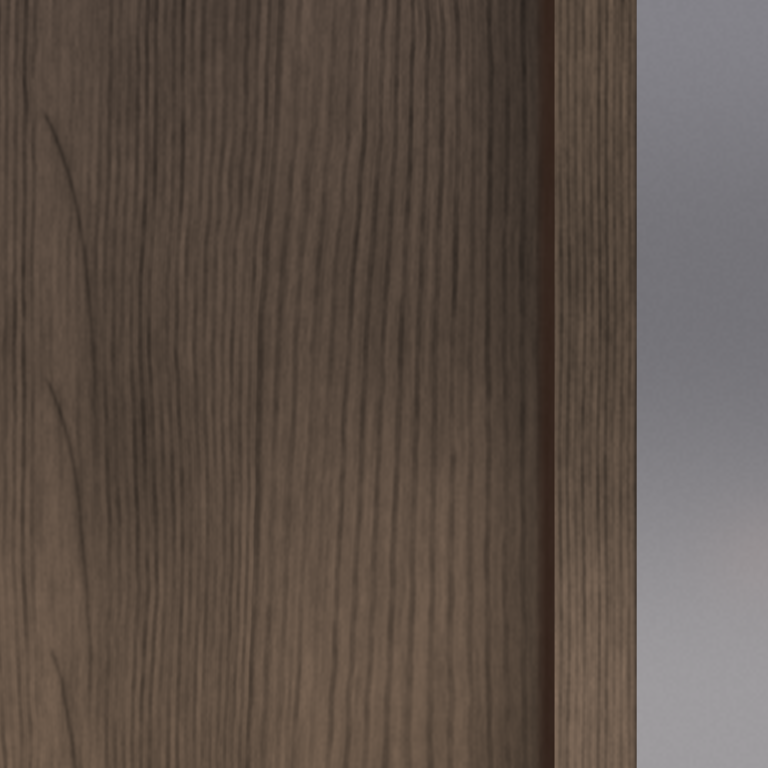
A WebGL 2 fragment shader for this texture:

```glsl
#version 300 es
precision highp float;
// Dark wooden door panel with vertical grain, a shadowed groove, a stile and a grey wall.

uniform vec2 u_resolution;
out vec4 fragColor;

float hash(vec2 p) {
    vec3 q = fract(vec3(p.xyx) * 0.1031);
    q += dot(q, q.yzx + 33.33);
    return fract((q.x + q.y) * q.z);
}

float noise(vec2 p) {
    vec2 i = floor(p), f = fract(p);
    f = f * f * (3.0 - 2.0 * f);
    return mix(mix(hash(i), hash(i + vec2(1, 0)), f.x),
               mix(hash(i + vec2(0, 1)), hash(i + vec2(1, 1)), f.x), f.y);
}

// Dark pore lines at whole phases, broken along their length
float poreLines(float phase, float y, float width) {
    float id = floor(phase + 0.5);
    float d = abs(phase - id);
    float dashes = 0.45 + 0.55 * noise(vec2(id * 7.3, y * 45.0));
    float strength = 0.45 + 0.55 * hash(vec2(id, 4.0));
    return (1.0 - smoothstep(0.03, width, d)) * dashes * strength;
}

// Fine vertical fibres, centred on zero
float fibres(vec2 p) {
    return 0.5 * noise(p * vec2(170.0, 9.0)) + 0.3 * noise(p * vec2(240.0, 55.0))
         + 0.2 * noise(p * vec2(260.0, 190.0)) - 0.5;
}

vec3 panel(vec2 p) {
    // Broad light: dim above, warm below, shaded towards the groove
    float light = mix(0.395, 0.335, smoothstep(0.1, 0.58, p.y));
    light -= 0.025 * smoothstep(0.25, 0.65, p.x) * smoothstep(0.35, 0.6, p.y);
    light += 0.06 * (noise(p * vec2(7.0, 3.0) + 5.0) - 0.5);
    light -= 0.025 * exp(-pow((p.x - 0.2) / 0.07, 2.0) - pow((p.y - 0.4) / 0.12, 2.0));

    // Grain leans in the middle and is tighter on the left
    float lean = 0.05 * smoothstep(0.22, 0.4, p.x) * (1.0 - smoothstep(0.45, 0.65, p.x));
    float x = p.x - lean * (p.y - 0.5) + 0.012 * (noise(p * vec2(5.0, 3.5)) - 0.5)
            + 0.003 * (noise(p * vec2(20.0, 22.0)) - 0.5);
    float phase = 85.0 * min(x, 0.34) + 44.0 * max(x - 0.34, 0.0);
    float calm = smoothstep(0.035, 0.06, p.x) * (1.0 - smoothstep(0.1, 0.17, p.x));
    float lines = poreLines(phase, p.y, mix(0.42, 0.27, smoothstep(0.3, 0.4, p.x)));
    light -= 0.105 * lines * (1.0 - 0.8 * calm);
    light += 0.02 * calm + 0.11 * fibres(vec2(x, p.y));

    // Arched growth rings at the left
    for (int i = 0; i < 3; i++) {
        float k = float(i);
        float drop = 0.863 - 0.35 * k - p.y;
        float arch = 0.052 + 0.006 * k + (0.075 - 0.013 * k) * (1.0 - exp(-max(drop, 0.0) / 0.13));
        float fade = smoothstep(0.0, 0.02, drop) * (1.0 - smoothstep(0.2, 0.6, drop));
        float d = p.x - arch + 0.003 * (noise(vec2(k, p.y * 25.0)) - 0.5);
        light -= fade * (0.07 * exp(-pow(d / 0.0035, 2.0)) + 0.025 * exp(-abs(d) / 0.015));
    }
    vec3 wood = light * mix(vec3(1.0, 0.84, 0.73), vec3(1.0, 0.83, 0.69), 1.0 - p.y);

    // Shadow falling into the groove
    wood *= 1.0 - 0.24 * smoothstep(0.58, 0.705, p.x);
    return mix(wood, vec3(0.205, 0.145, 0.115) + 0.03 * fibres(p), smoothstep(0.694, 0.713, p.x));
}

vec3 stile(vec2 p) {
    float light = mix(0.45, 0.335, smoothstep(0.05, 0.6, p.y));
    light += 0.025 * smoothstep(0.65, 0.95, p.y);
    float x = p.x + 0.004 * (noise(vec2(p.x * 12.0, p.y * 5.0)) - 0.5);
    light -= 0.11 * poreLines(x * 100.0, p.y, 0.4);
    light += 0.14 * fibres(p + 3.0);
    light *= 1.0 - 0.2 * smoothstep(0.822, 0.829, p.x);
    light += 0.02 * (1.0 - smoothstep(0.0, 0.008, p.x - 0.722));
    return light * vec3(1.0, 0.84, 0.71);
}

vec3 wall(vec2 p) {
    vec3 low = mix(vec3(0.615, 0.605, 0.615), vec3(0.455, 0.45, 0.47), smoothstep(0.08, 0.6, p.y));
    vec3 grey = mix(low, vec3(0.515, 0.51, 0.535), smoothstep(0.65, 1.0, p.y));
    // Faint warm glow at the right edge
    grey += vec3(0.025, 0.012, 0.006) * exp(-pow((p.x - 1.0) / 0.08, 2.0) - pow((p.y - 0.28) / 0.07, 2.0));
    return grey + 0.012 * (noise(p * 230.0) - 0.5);
}

void main() {
    vec2 p = gl_FragCoord.xy / u_resolution;
    float soft = 0.75 / u_resolution.x;
    vec3 colour = mix(panel(p), stile(p), smoothstep(0.722 - soft, 0.722 + soft, p.x));
    colour = mix(colour, wall(p), smoothstep(0.829 - soft, 0.829 + soft, p.x));
    fragColor = vec4(colour, 1.0);
}
```
